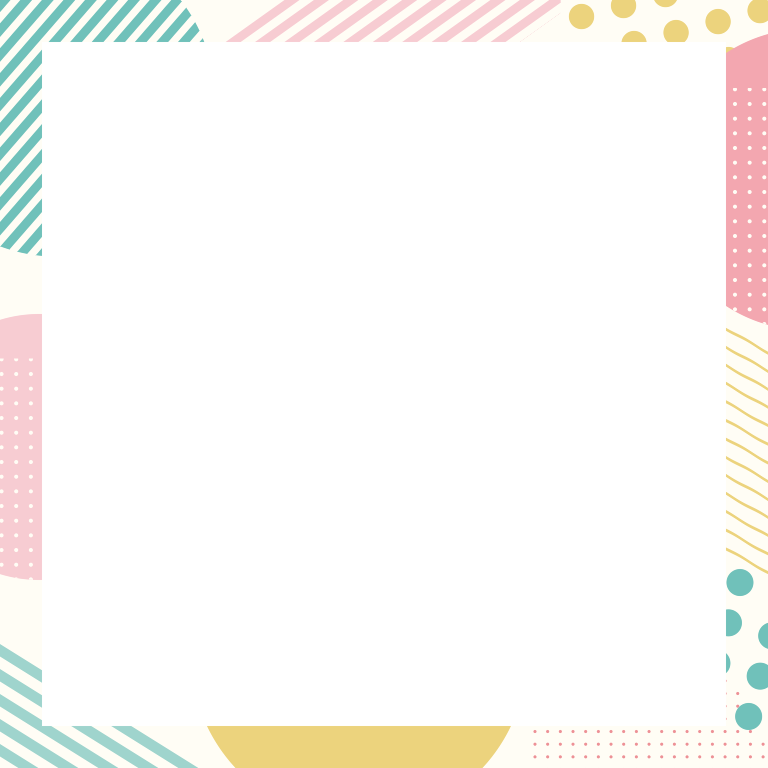
This background is drawn by a three.js fragment shader. Its source:

```glsl
varying vec2 vUv;

#define CREAM vec3(1.0, 0.992, 0.961)
#define WHITE vec3(1.0)
#define TEAL vec3(0.44, 0.757, 0.73)
#define PALE_TEAL vec3(0.624, 0.831, 0.804)
#define PINK vec3(0.953, 0.655, 0.69)
#define PALE_PINK vec3(0.97, 0.8, 0.824)
#define YELLOW vec3(0.925, 0.827, 0.49)
#define CORAL vec3(0.93, 0.57, 0.59)
#define MARGIN 0.0547
#define SPOT_PITCH 0.0191
#define SPOT_RADIUS 0.0026

// Coverage of a signed distance, softened over one screen pixel
float fill(float dist) {
  float w = fwidth(vUv.x);
  return 1.0 - smoothstep(-0.6 * w, 0.6 * w, dist);
}

float disc(vec2 p, vec2 center, float radius) {
  return length(p - center) - radius;
}

// Parallel bands along a projected coordinate
float stripes(float s, float center, float pitch, float halfWidth) {
  return abs(mod(s - center + 0.5 * pitch, pitch) - 0.5 * pitch) - halfWidth;
}

// Distance to the interval from lo to hi
float span(float s, float lo, float hi) {
  return max(lo - s, s - hi);
}

vec2 nearestNode(vec2 p, vec2 origin, float pitch) {
  return origin + pitch * floor((p - origin) / pitch + 0.5);
}

float cross2(vec2 a, vec2 b) {
  return a.x * b.y - a.y * b.x;
}

// Discs on a skewed lattice, with indices from zero to last
float latticeDots(vec2 p, vec2 origin, vec2 u, vec2 v, vec2 last, float radius) {
  vec2 q = p - origin;
  vec2 cell = vec2(cross2(q, v), cross2(u, q)) / cross2(u, v);
  cell = clamp(floor(cell + 0.5), vec2(0.0), last);
  return length(q - cell.x * u - cell.y * v) - radius;
}

// Solid disc with a grid of white spots below a given height
void spottedDisc(inout vec3 color, vec2 p, vec2 center, float radius,
                 vec3 tint, vec2 spotOrigin, float spotTop) {
  float body = disc(p, center, radius);
  vec2 node = nearestNode(p, spotOrigin, SPOT_PITCH);
  float spots = max(disc(p, node, SPOT_RADIUS), p.y - spotTop);
  color = mix(color, tint, fill(body));
  color = mix(color, CREAM, fill(max(spots, body)));
}

void main() {
  vec2 p = vUv;
  vec3 color = CREAM;

  // Striped disc, upper left
  float s = dot(p, vec2(0.755, -0.656));
  float bands = stripes(s, -0.4606, 0.0212, 0.0058);
  color = mix(color, TEAL, fill(max(bands, disc(p, vec2(0.0729, 0.8724), 0.2064))));

  // Slanted stripes, top
  s = dot(p, vec2(0.581, -0.814));
  bands = max(stripes(s, -0.5931, 0.02226, 0.0057), span(s, -0.605, -0.3762));
  bands = max(bands, max(p.x - 0.73, 0.9 - p.y));
  color = mix(color, PALE_PINK, fill(bands));

  // Large dots, upper right
  float dots = latticeDots(p, vec2(0.7572, 0.9785), vec2(0.0547, 0.0143),
                           vec2(0.0684, -0.0352), vec2(3.0, 2.0), 0.0165);
  color = mix(color, YELLOW, fill(dots));

  // Spotted discs, right and left
  spottedDisc(color, p, vec2(1.0527, 0.7663), 0.1966, PINK,
              vec2(0.957, 0.8646), 0.8854);
  spottedDisc(color, p, vec2(0.0508, 0.418), 0.1732, PALE_PINK,
              vec2(0.002, 0.513), 0.5332);

  // Thin, slightly wavy lines, right
  s = dot(p, vec2(0.495, 0.869)) + 0.0006 * sin(p.x * 150.0 + p.y * 40.0);
  bands = max(stripes(s, 0.9649, 0.02073, 0.0017), span(s, 0.707, 0.975));
  color = mix(color, YELLOW, fill(max(bands, 0.9 - p.x)));

  // Fine dot grid with a slanted right edge
  vec2 node = nearestNode(p, vec2(0.6966, 0.0475), 0.0165);
  float rightEdge = 0.9533 + 0.5 * (0.1133 - node.y);
  float inside = step(0.69, node.x) * step(node.x, rightEdge) * step(node.y, 0.12);
  color = mix(color, CORAL, inside * fill(disc(p, node, 0.002)));

  // Large dots, lower right
  dots = latticeDots(p, vec2(0.9635, 0.2415), vec2(-0.015, -0.0525),
                     vec2(0.0413, -0.0694), vec2(2.0, 1.0), 0.0176);
  color = mix(color, TEAL, fill(dots));

  // Solid disc, bottom
  color = mix(color, YELLOW, fill(disc(p, vec2(0.4674, 0.1491), 0.2193)));

  // Slanted stripes, lower left
  s = dot(p, vec2(0.53, 0.848));
  bands = max(stripes(s, 0.13, 0.0276, 0.0069), s - 0.14);
  color = mix(color, PALE_TEAL, fill(bands));

  // Blank central panel
  vec2 edge = abs(p - 0.5) - (0.5 - MARGIN);
  color = mix(color, WHITE, fill(max(edge.x, edge.y)));

  gl_FragColor = vec4(color, 1.0);
}
```
